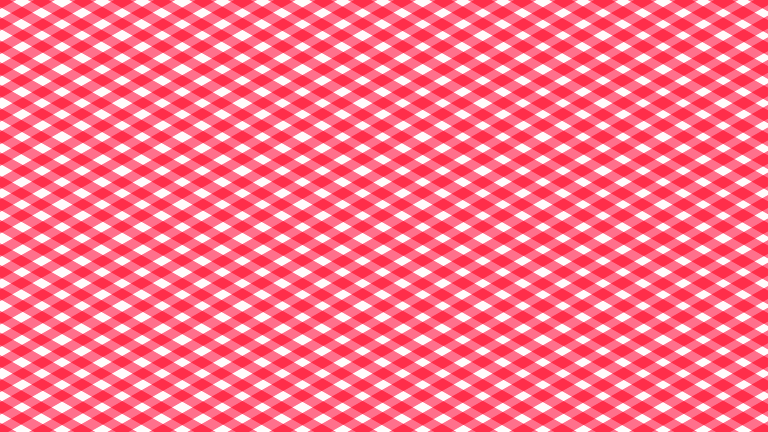
Write a WebGL 1 fragment shader that draws this pattern.

```glsl
precision highp float;

uniform vec2 u_resolution;

const float TAU = 6.2831853;
const float REPEATS = 19.17;
const vec2 GAP_CENTER = vec2(0.63, 0.47);

// Coverage of a band family; every third gap is slightly wider.
float bandCoverage(float position, float center, float gapHalfWidth, float blur) {
    float shifted = position - center + 0.5;
    float index = floor(shifted);
    float offset = abs(fract(shifted) - 0.5);
    float halfWidth = gapHalfWidth + 0.025 * cos(TAU * (index - 1.0) / 3.0);
    return smoothstep(-blur, blur, offset - halfWidth);
}

// Two translucent layers: bare cloth, one band, crossing bands.
vec3 weave(float rising, float falling) {
    vec3 cloth = vec3(1.0, 0.99, 0.99);
    vec3 pink = vec3(1.0, 0.44, 0.55);
    vec3 red = vec3(1.0, 0.18, 0.29);
    return mix(mix(cloth, pink, rising), mix(pink, red, rising), falling);
}

void main() {
    vec2 uv = gl_FragCoord.xy / u_resolution;
    float down = 1.0 - uv.y;

    // Diagonal coordinates stretched to the canvas proportions
    vec2 diagonal = REPEATS * vec2(uv.x + down, uv.x - down);
    float blur = 0.55 * REPEATS * length(1.0 / u_resolution);

    // Gaps narrow gently toward the right
    float gap = 0.22 - 0.03 * (uv.x - 0.5);
    float rising = bandCoverage(diagonal.x, GAP_CENTER.x, gap, blur);
    float falling = bandCoverage(diagonal.y, GAP_CENTER.y, gap, blur);

    gl_FragColor = vec4(weave(rising, falling), 1.0);
}
```
